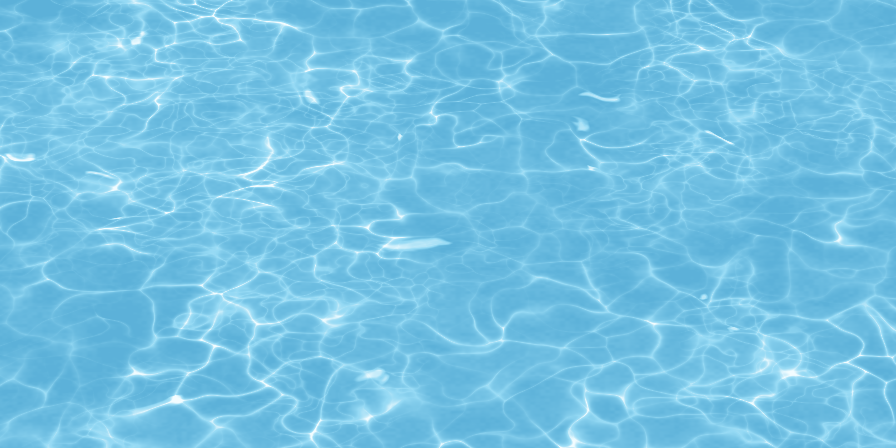
Give the GLSL for this texture, as a WebGL 2 fragment shader.

```glsl
#version 300 es
precision highp float;

uniform vec2 u_resolution;
out vec4 fragColor;

vec2 hash2(vec2 p) {
    vec3 h = fract(p.xyx * vec3(0.1031, 0.1030, 0.0973));
    h += dot(h, h.yzx + 33.33);
    return fract((h.xx + h.yz) * h.zy);
}

float noise(vec2 p) {
    vec2 cell = floor(p), f = fract(p);
    f = f * f * f * (f * (f * 6.0 - 15.0) + 10.0);
    return mix(mix(hash2(cell).x, hash2(cell + vec2(1, 0)).x, f.x),
               mix(hash2(cell + vec2(0, 1)).x, hash2(cell + vec2(1, 1)).x, f.x), f.y);
}

float fbm(vec2 p) {
    float sum = 0.0, amplitude = 0.5;
    for (int i = 0; i < 4; i++) {
        sum += amplitude * noise(p);
        p = mat2(1.6, 1.2, -1.2, 1.6) * p + 17.3;
        amplitude *= 0.5;
    }
    return sum / 0.9375;
}

vec2 warp(vec2 p, float amount) {
    vec2 broad = vec2(noise(p * 0.8 + 3.1), noise(p * 0.8 + 41.7)) - 0.5;
    vec2 fine = vec2(noise(p * 2.1 + 71.3), noise(p * 2.1 + 23.9)) - 0.5;
    return p + amount * (broad * 1.3 + fine * 0.45);
}

// Light folded along cell borders: x = thin filament, y = soft glow.
// Both grow where several borders meet.
vec2 caustic(vec2 p, float width) {
    vec2 cell = floor(p), f = fract(p), sum = vec2(0.0);
    vec2 falloff = vec2(width, 0.2);
    float nearest = 9.0;
    for (int y = -2; y <= 2; y++) {
        for (int x = -2; x <= 2; x++) {
            vec2 offset = vec2(x, y);
            float d = length(offset + 0.05 + 0.9 * hash2(cell + offset) - f);
            nearest = min(nearest, d);
            sum += exp(-d / falloff);
        }
    }
    return sum * exp(nearest / falloff) - 1.0;
}

// Sparse ragged glints, one candidate per grid cell
float glints(vec2 p) {
    vec2 cell = floor(p);
    vec2 seed = hash2(cell + 91.0);
    vec2 d = fract(p) - 0.3 - 0.4 * seed;
    d += 0.16 * (vec2(noise(p * 7.0), noise(p * 7.0 + 31.0)) - 0.5);
    float radius = 0.05 + 0.09 * seed.y;
    float blob = 1.0 - smoothstep(radius * 0.4, radius * 1.3, length(d));
    return blob * step(0.84, hash2(cell + 57.0).x);
}

vec3 waterColor(float light) {
    vec3 body = mix(vec3(0.36, 0.695, 0.85), vec3(0.58, 0.85, 0.955), min(light, 1.0));
    return mix(body, vec3(0.95, 0.99, 1.0), smoothstep(0.95, 2.6, light));
}

void main() {
    vec2 uv = gl_FragCoord.xy / u_resolution.y;
    float aspect = u_resolution.x / u_resolution.y;

    // Foreshortened surface: ripples shrink towards the far edge
    vec2 p = vec2((uv.x - 0.5 * aspect) * (6.6 + 2.0 * uv.y),
                  uv.y * (10.5 + 3.5 * uv.y)) + 50.0;
    vec2 bent = warp(p, 0.85);

    // Main net, fading in and out along its threads
    vec2 net = caustic(bent, 0.065);
    float strength = smoothstep(0.25, 0.8, fbm(p * vec2(0.9, 0.7) + 8.0));
    float light = 0.06 + 0.16 * net.y;
    light += min(net.x, 1.6) * (0.12 + 1.35 * strength * strength);

    // Fainter crossing net
    vec2 crossing = caustic(warp(p * vec2(0.8, 0.95) + 130.0, 1.1), 0.06);
    float crossMask = smoothstep(0.4, 0.75, fbm(p * 0.55 + 61.0));
    light += min(crossing.x, 1.5) * (0.08 + 0.6 * crossMask);

    // Patches of small choppy ripples near the sides and the far edge
    float side = abs(uv.x / aspect - 0.5) * 2.0;
    float chop = fbm(p * vec2(0.35, 0.25) + 27.0) + 0.16 * side + 0.1 * uv.y;
    float chopMask = smoothstep(0.58, 0.82, chop);
    vec2 ripple = caustic(warp(p * vec2(1.7, 2.0) + 210.0, 1.2), 0.1);
    light += chopMask * (0.1 + 0.4 * min(ripple.x, 1.5));

    // Broad tone, flat surface streaks and fine grain
    light += 0.42 * (fbm(p * vec2(0.4, 0.5) + 5.0) - 0.5);
    light += 0.32 * (fbm(bent * vec2(1.1, 2.6) + 77.0) - 0.5);
    light += 0.14 * (noise(uv * vec2(90.0, 150.0)) - 0.5);

    light += 1.5 * glints(bent * vec2(0.6, 0.75) + 12.0);
    fragColor = vec4(waterColor(max(light, 0.0)), 1.0);
}
```
